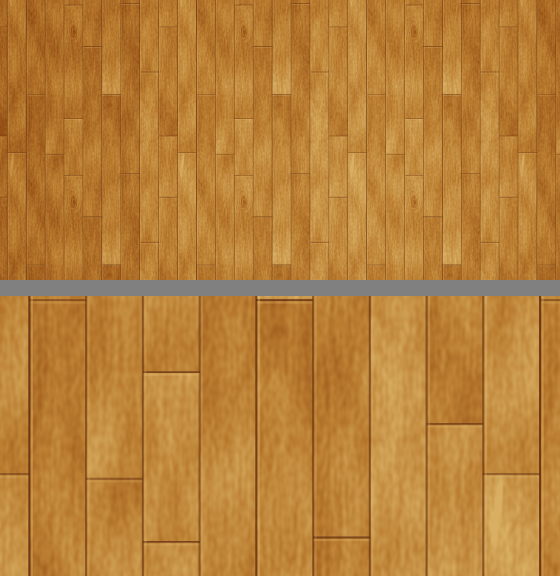
Top: the whole. Bottom: its middle third, enlarged.
A Shadertoy shader for this texture:

```glsl
// Varnished strip floor: a square tile of nine vertical boards, repeated in both directions.
// Each board has its own end joint and tone; periodic gradient noise adds grain and stains,
// and one broad pool of light falls across the whole floor.

const float TAU = 6.2831853;
const float TILE = 0.608;          // tile side, in canvas heights
const float COLUMNS = 9.0;         // boards per tile
const float LINE_HALF = 0.0012;    // half width of the grooves

const vec3 DARK_WOOD = vec3(0.57, 0.30, 0.075);
const vec3 MID_WOOD = vec3(0.73, 0.49, 0.19);
const vec3 PALE_WOOD = vec3(0.85, 0.69, 0.39);
const vec3 GROOVE = vec3(0.38, 0.18, 0.06);
const vec3 BEVEL = vec3(0.90, 0.73, 0.43);

// Per column: joint height, length of first board, tone at its start and end
const vec4 BOARDS[9] = vec4[9](
    vec4(0.897, 1.0, 0.13, 0.0), vec4(0.556, 1.0, -0.13, 0.03),
    vec4(0.906, 1.0, -0.07, 0.07), vec4(0.030, 0.667, 0.03, 0.0),
    vec4(0.274, 1.0, -0.10, 0.02), vec4(0.556, 1.0, -0.19, 0.19),
    vec4(0.021, 1.0, -0.15, -0.08), vec4(0.423, 1.0, 0.09, 0.05),
    vec4(0.158, 0.641, 0.03, -0.15));

float hash(vec3 p) {
    p = fract(p * vec3(0.1031, 0.1030, 0.0973));
    p += dot(p, p.yzx + 33.33);
    return fract((p.x + p.y) * p.z);
}

float cornerSlope(vec2 cell, vec2 offset, vec2 period, float seed) {
    float angle = TAU * hash(vec3(mod(cell, period), seed));
    return dot(vec2(cos(angle), sin(angle)), offset);
}

// Gradient noise over the unit tile, wrapping after "period" cells
float tileNoise(vec2 tile, vec2 period, float seed) {
    vec2 p = tile * period, c = floor(p), f = p - c;
    vec2 s = f * f * f * (f * (f * 6.0 - 15.0) + 10.0);
    vec2 e = vec2(1.0, 0.0);
    float low = mix(cornerSlope(c, f, period, seed),
                    cornerSlope(c + e, f - e, period, seed), s.x);
    float high = mix(cornerSlope(c + e.yx, f - e.yx, period, seed),
                     cornerSlope(c + 1.0, f - 1.0, period, seed), s.x);
    return mix(low, high, s.y);
}

// Share of a pixel covered by a line
float lineCover(float d, float halfWidth, float px) {
    return max(0.0, min(d + 0.5 * px, halfWidth) - max(d - 0.5 * px, -halfWidth)) / px;
}

// Dark groove with a pale bevel on its positive side
vec3 cutGroove(vec3 color, float d, float strength, float px) {
    color = mix(color, BEVEL, 0.45 * strength * lineCover(d - 2.6 * LINE_HALF, LINE_HALF, px));
    return mix(color, GROOVE, strength * lineCover(d, LINE_HALF, px));
}

// Stains, long fibres, curved growth lines and fine pores
float woodGrain(vec2 tile, float seed) {
    float stain = tileNoise(tile, vec2(14.0, 5.0), seed);
    float growth = tileNoise(tile, vec2(12.0, 3.0), seed + 40.0);
    float fibre = tileNoise(tile, vec2(94.0, 9.0), seed + 80.0);
    float pores = tileNoise(tile, vec2(110.0, 56.0), seed + 120.0);
    return 0.30 * stain + 0.035 * sin(34.0 * growth) + 0.16 * fibre + 0.17 * pores;
}

// Oval growth rings around a dark heart; p is in board widths
float knot(vec2 p, float wobble) {
    float r = length(p * vec2(1.0, 0.6)) + 0.25 * wobble;
    return 0.11 * sin(38.0 * r) * exp(-2.2 * r) - 0.25 * exp(-45.0 * r * r);
}

// Pale slanting sapwood streak just below a joint
float sapStreak(float across, float along) {
    float d = across - 0.32 + 1.1 * along;
    return 0.22 * exp(-180.0 * d * d) * (1.0 - smoothstep(0.08, 0.2, along));
}

// Broad light right of centre, falling off towards the sides
float roomLight(vec2 q) {
    float pool = 1.0 - smoothstep(0.0, 0.8, length((q - vec2(0.65, 0.36)) * vec2(1.0, 0.7)));
    float sides = smoothstep(0.34, 0.52, abs(q.x - 0.5));
    return 0.30 * pool - 0.11 * sides;
}

vec3 woodColor(float tone) {
    vec3 lower = mix(DARK_WOOD, MID_WOOD, clamp(2.0 * tone, 0.0, 1.0));
    return mix(lower, PALE_WOOD, clamp(2.0 * tone - 1.0, 0.0, 1.0));
}

void mainImage(out vec4 fragColor, in vec2 fragCoord) {
    float px = 1.0 / iResolution.y;
    vec2 pos = fragCoord * px;
    vec2 tile = fract(vec2(pos.x - 0.026, 1.0 - pos.y) / TILE);

    // Find the board and the place on it
    float u = tile.x * COLUMNS;
    float column = min(floor(u), COLUMNS - 1.0);
    float across = u - column;
    vec4 board = BOARDS[int(column)];
    float along = fract(tile.y - board.x);
    float second = step(board.y, along);
    float boardLength = mix(board.y, 1.0 - board.y, second);
    along -= second * board.y;
    float seed = 2.0 * column + second + 3.0;

    // Gather the tone
    float tone = 0.36 + roomLight(fragCoord / iResolution.xy);
    tone += mix(mix(board.z, board.w, along / boardLength), board.z, second);
    tone += woodGrain(tile, seed);
    if (column == 0.0) tone += sapStreak(across, along);
    if (column == 3.0) {
        vec2 heart = vec2(across - 0.55, (fract(tile.y + 0.31) - 0.5) * COLUMNS);
        tone += knot(heart, tileNoise(tile, vec2(20.0, 14.0), 7.0));
    }
    vec3 color = woodColor(tone);

    // Cut the end joints, then the long seams
    float joint = (along < 0.5 * boardLength ? along : along - boardLength) * TILE;
    color = cutGroove(color, joint, mix(0.8, 0.5, hash(vec3(seed, 5.0, 2.0))), px);
    float seamIndex = mod(floor(u + 0.5), COLUMNS);
    float seam = (u - floor(u + 0.5)) * TILE / COLUMNS;
    color = cutGroove(color, seam, mix(0.5, 0.9, hash(vec3(seamIndex, 9.0, 4.0))), px);
    fragColor = vec4(color, 1.0);
}
```
